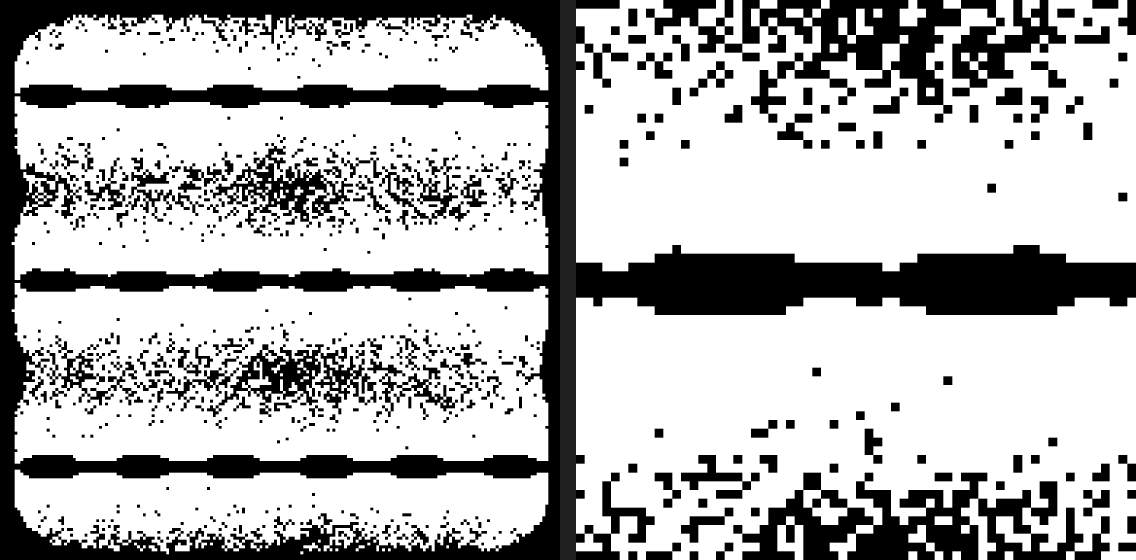
Left: the whole. Right: its middle third, enlarged.
A WebGL 1 fragment shader for this pattern:

```glsl
precision highp float;
// Three beaded black bars on a white panel with a rough, pinched black frame.
// Grainy speckle fills the gaps between bars, densest near the middle.
// Everything is sampled on a coarse cell grid and then supersampled.

uniform vec2 u_resolution;

#define CELLS 192.0
#define ROW_PITCH 0.3315
#define ROW_START 0.1665
#define BEAD_PITCH 0.1637
#define BEAD_START 0.091
#define BAR_HALF 0.0105
#define BEAD_SWELL 0.0095
#define SPECKLE_SPREAD 0.06
#define SPECKLE_LEVEL 0.44
#define CENTRE_BOOST 0.15
#define CORNER_RADIUS 0.1
#define ROUGHNESS 0.008

float hash(vec2 p) {
  vec3 q = fract(vec3(p.xyx) * 0.1031);
  q += dot(q, q.yzx + 33.33);
  return fract((q.x + q.y) * q.z);
}

float valueNoise(vec2 p) {
  vec2 i = floor(p);
  vec2 f = fract(p);
  f = f * f * (3.0 - 2.0 * f);
  return mix(mix(hash(i), hash(i + vec2(1.0, 0.0)), f.x),
             mix(hash(i + vec2(0.0, 1.0)), hash(i + 1.0), f.x), f.y);
}

// Distance from the nearest centre of a repeating series
float repeatDistance(float v, float start, float pitch) {
  return abs(fract((v - start) / pitch + 0.5) - 0.5) * pitch;
}

// Bar with swollen beads and a thin tail at its left end
float barInk(vec2 p, vec2 cell) {
  float row = floor((p.y - ROW_START) / ROW_PITCH + 0.5);
  float along = repeatDistance(p.x, BEAD_START, BEAD_PITCH);
  float across = repeatDistance(p.y, ROW_START, ROW_PITCH);
  float halfHeight = BAR_HALF + BEAD_SWELL * (1.0 - smoothstep(0.027, 0.057, along));
  halfHeight += 0.003 * (valueNoise(vec2(cell.x * 0.35, row * 7.0 + sign(p.y - 0.5))) - 0.5);
  halfHeight = mix(0.003, halfHeight, step(0.039, p.x));
  return step(across, halfHeight);
}

// Rounded panel whose sides pinch in beside each speckle band
float frameInk(vec2 p, vec2 cell, float bandDistance) {
  float pinch = exp(-pow(bandDistance / 0.055, 2.0)) * mix(0.024, 0.014, step(0.5, p.x));
  vec2 q = abs(p - vec2(0.502, 0.494)) - vec2(0.4765 - pinch, 0.477) + CORNER_RADIUS;
  float edge = length(max(q, 0.0)) + min(max(q.x, q.y), 0.0) - CORNER_RADIUS;
  float wear = 0.6 * valueNoise(cell * 0.4) + 0.4 * hash(cell + 91.0) - 0.5;
  return step(0.0, edge + wear * ROUGHNESS * (1.0 + 40.0 * pinch));
}

// Clumped grain thresholded by a soft density band
float speckleInk(vec2 p, vec2 cell) {
  float band = floor((p.y - ROW_START) / ROW_PITCH);
  float centre = ROW_START + (band + 0.5) * ROW_PITCH + 0.02 * (hash(vec2(band, 5.0)) - 0.5);
  float spread = exp(-0.5 * pow((p.y - centre) / SPECKLE_SPREAD, 2.0));
  float level = SPECKLE_LEVEL + CENTRE_BOOST * exp(-pow((p.x - 0.52) / 0.16, 2.0));
  level += 0.16 * (valueNoise(vec2(p.x * 9.0, p.y * 14.0) + 3.0) - 0.5);
  level *= 1.0 - 0.3 * smoothstep(0.83, 0.9, p.x);
  level += 0.12 * (1.0 - smoothstep(0.02, 0.07, p.y));
  float grain = 0.5 * hash(cell) + 0.5 * valueNoise(cell * 0.55 + 17.0);
  return step(grain, level * spread);
}

float ink(vec2 uv) {
  vec2 cell = floor(uv * CELLS);
  vec2 p = (cell + 0.5) / CELLS;
  float bandDistance = repeatDistance(p.y, ROW_START + 0.5 * ROW_PITCH, ROW_PITCH);
  float mark = max(barInk(p, cell), frameInk(p, cell, bandDistance));
  return max(mark, speckleInk(p, cell));
}

void main() {
  // Average a 3 by 3 block of samples to smooth the cell edges
  float total = 0.0;
  for (int j = 0; j < 3; j++) {
    for (int i = 0; i < 3; i++) {
      vec2 offset = (vec2(float(i), float(j)) - 1.0) / 3.0;
      total += ink((gl_FragCoord.xy + offset) / u_resolution);
    }
  }
  gl_FragColor = vec4(vec3(1.0 - total / 9.0), 1.0);
}
```
